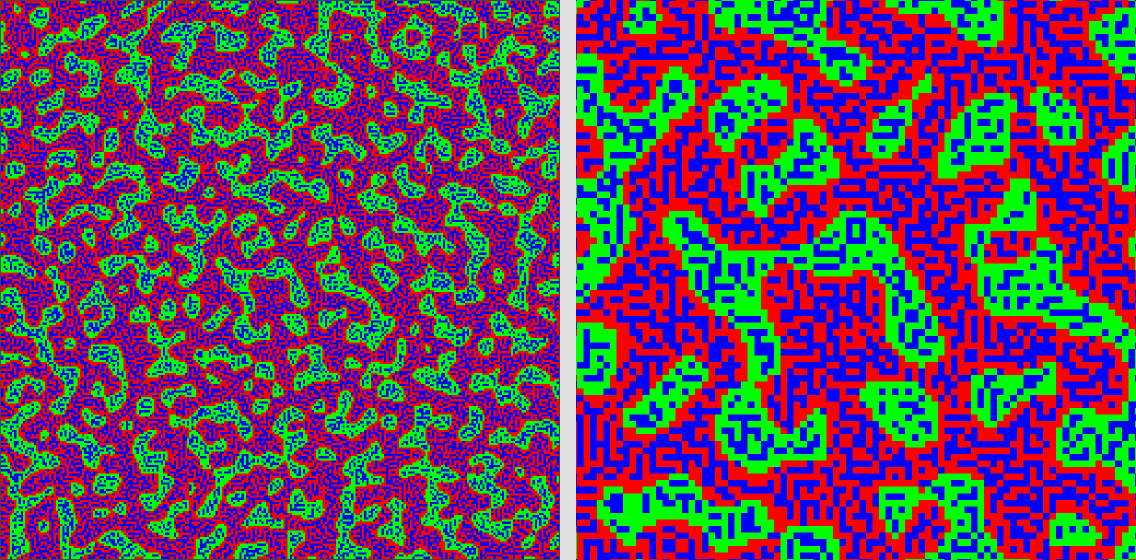
Left, the full canvas; right, a detail of the centre.
Reproduce this texture procedurally as a Shadertoy shader.

```glsl
#define CELLS 256.0
#define BORDER (1.0 / 512.0)
#define WAVES 32
#define MIN_FREQ 8.0
#define MAX_FREQ 27.0
#define ISLAND_LEVEL 1.45
#define RIM 1.1
#define HALO 1.2
#define RED vec3(1.0, 0.0, 0.0)
#define GREEN vec3(0.0, 1.0, 0.0)
#define BLUE vec3(0.0, 0.0, 1.0)
#define FRAME vec3(0.26, 0.27, 0.29)

const float TAU = 6.2831853;

// Ring-shaped filter weights, indexed by squared distance in cells
const float RING[9] = float[9](1.0, -0.1, -0.35, 0.0, -0.05, 0.08, 0.0, 0.0, 0.1);

float hash(vec2 p) {
    vec3 q = fract(vec3(p.xyx) * 0.1031);
    q += dot(q, q.yzx + 33.33);
    return fract((q.x + q.y) * q.z);
}

// Band-passed white noise: narrow winding lines about one cell wide
float maze(vec2 cell) {
    float sum = 0.0;
    for (int y = -2; y <= 2; y++) {
        for (int x = -2; x <= 2; x++) {
            sum += RING[x * x + y * y] * (hash(cell + vec2(x, y) + 17.0) - 0.5);
        }
    }
    return sum;
}

// Signed distance in cells to the island shore, positive inside
float islandDepth(vec2 p) {
    float height = -ISLAND_LEVEL;
    vec2 slope = vec2(0.0);
    for (int i = 0; i < WAVES; i++) {
        float n = float(i);
        float angle = TAU * 0.618034 * n;
        float freq = mix(MIN_FREQ, MAX_FREQ, hash(vec2(n, 3.0)));
        vec2 k = TAU * freq * vec2(cos(angle), sin(angle));
        float phase = dot(k, p) + TAU * hash(vec2(n, 9.0));
        height += sin(phase);
        slope += k * cos(phase);
    }
    return CELLS * height / max(length(slope), 1.0);
}

vec3 cellColor(vec2 cell) {
    float depth = islandDepth((cell + 0.5) / CELLS);
    float lines = maze(cell);

    // Red and blue maze, with a mostly red halo around each island
    if (depth < 0.0) {
        float level = depth > -HALO ? 0.4 : -0.03;
        return lines > level ? BLUE : RED;
    }

    // Green rim, broken blue inner ring, then a patchy core
    if (depth < RIM) return GREEN;
    float patches = sin(cell.x * 0.31 + 2.0 * sin(cell.y * 0.17))
                  * sin(cell.y * 0.27 + 2.0 * sin(cell.x * 0.13));
    float level = depth < RIM + 1.0 ? -0.05 : 0.08 + 0.25 * patches;
    return lines > level ? BLUE : GREEN;
}

vec3 sampleScene(vec2 uv) {
    vec2 edge = min(uv, 1.0 - uv);
    if (min(edge.x, edge.y) < BORDER) return FRAME;
    return cellColor(floor((uv - BORDER) * CELLS));
}

void mainImage(out vec4 fragColor, in vec2 fragCoord) {
    // Four samples per pixel smooth the cell edges
    vec3 color = vec3(0.0);
    for (int i = 0; i < 4; i++) {
        vec2 offset = vec2(i % 2, i / 2) * 0.5 - 0.25;
        color += sampleScene((fragCoord + offset) / iResolution.xy);
    }
    fragColor = vec4(color / 4.0, 1.0);
}
```
